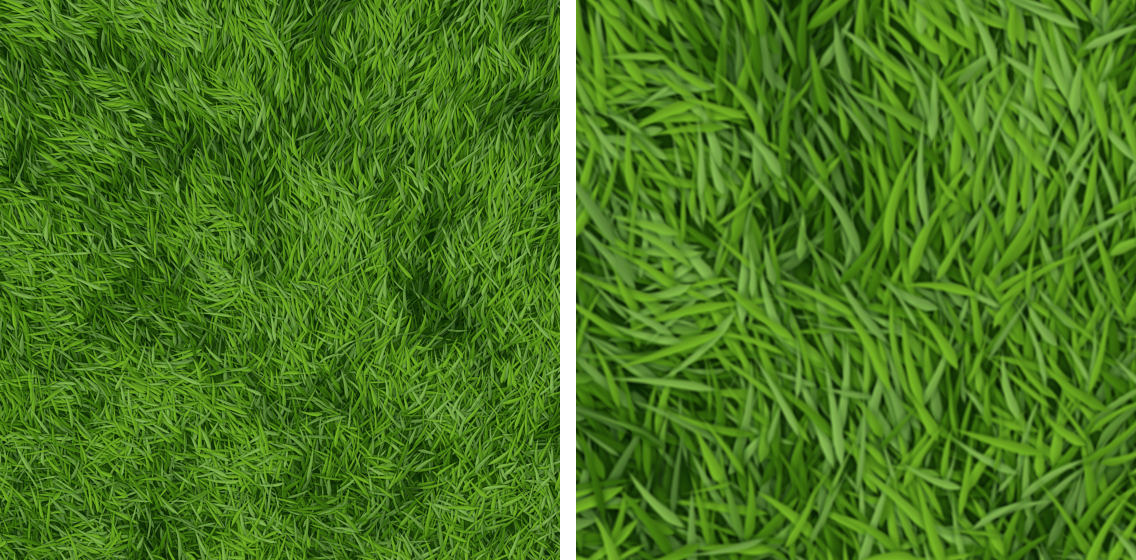
Left: the whole. Right: its middle third, enlarged.
Write a WebGL 2 fragment shader that draws this texture.

```glsl
#version 300 es
precision highp float;

uniform vec2 u_resolution;
out vec4 fragColor;

#define LAYERS 26
#define CELL 0.042
#define HALF_LENGTH 0.039
#define HALF_WIDTH 0.0034
#define BEND 0.36
#define SHADOW_REACH 0.004
#define SHADOW_DEPTH 0.2
#define TUFT_SCALE 14.0
#define PATCH_SCALE 6.0
#define PATCH_CONTRAST 0.55
#define PALE_SHARE 0.42
#define BRIGHTNESS 0.12

vec4 hash4(vec3 p) {
    vec4 q = fract(p.xyzx * vec4(0.1031, 0.1030, 0.0973, 0.1099));
    q += dot(q, q.wzxy + 33.33);
    return fract((q.xxyz + q.yzzw) * q.zywx);
}

float cornerSlope(vec2 cell, vec2 offset) {
    return dot(hash4(vec3(cell, 71.0)).xy * 2.0 - 1.0, offset);
}

float gradientNoise(vec2 p) {
    vec2 i = floor(p), f = p - i;
    vec2 s = f * f * f * (f * (f * 6.0 - 15.0) + 10.0);
    vec2 e = vec2(1.0, 0.0);
    float low = mix(cornerSlope(i, f), cornerSlope(i + e, f - e), s.x);
    float high = mix(cornerSlope(i + e.yx, f - e.yx), cornerSlope(i + 1.0, f - 1.0), s.x);
    return 1.6 * mix(low, high, s.y);
}

// Prevailing growth angle: leaning left on the left, upright at the right
float growthAngle(vec2 p, float tuft, float chance) {
    float lean = mix(2.4, 1.3, smoothstep(0.2, 0.85, p.x + 0.3 * (p.y - 0.5)));
    float spread = mix(2.4, 1.0, smoothstep(0.1, 0.9, p.y));
    return lean + 1.2 * tuft + spread * (chance - 0.5);
}

// Greens from deep shade to sunlit leaf
vec3 leafColor(float tone, float pale) {
    vec3 c = mix(vec3(0.04, 0.17, 0.01), vec3(0.15, 0.32, 0.03), clamp(tone * 3.0, 0.0, 1.0));
    c = mix(c, vec3(0.25, 0.47, 0.05), clamp(tone * 3.0 - 1.0, 0.0, 1.0));
    c = mix(c, vec3(0.40, 0.63, 0.12), clamp(tone * 3.0 - 2.0, 0.0, 1.2));
    vec3 dusty = mix(vec3(0.20, 0.35, 0.12), vec3(0.47, 0.66, 0.29), clamp(tone, 0.0, 1.1));
    return mix(c, dusty, pale);
}

// Lays one blade with its soft shadow over the colour below
vec3 addBlade(vec3 below, vec2 p, vec2 center, vec4 look, float depth, float soft) {
    vec2 d = p - center;
    vec4 shape = fract(look * 17.3 + look.yzwx * 5.7);
    float halfLength = HALF_LENGTH * mix(0.4, 1.0, shape.x);
    if (dot(d, d) > halfLength * halfLength * 1.1) return below;

    float tuft = gradientNoise(center * TUFT_SCALE + 3.0);
    float patchTone = gradientNoise(center * PATCH_SCALE + 40.0);
    float angle = growthAngle(center, tuft, look.z);
    vec2 dir = vec2(cos(angle), sin(angle));

    // Blade frame: along runs from root -1 to tip 1
    float along = dot(d, dir) / halfLength;
    float across = dot(d, vec2(-dir.y, dir.x));
    across -= BEND * (shape.y - 0.5) * (along * along - 0.33) * halfLength;
    float s = clamp(0.5 + 0.5 * along, 0.0, 1.0);
    float taper = smoothstep(0.0, 0.3, s) * pow(1.0 - s, 0.7);
    float width = HALF_WIDTH * mix(0.45, 1.4, shape.z) * taper;

    float edge = abs(across) - width;
    float cover = (1.0 - smoothstep(-soft, soft, edge)) * smoothstep(0.0, soft, width);
    float shade = (1.0 - smoothstep(0.0, SHADOW_REACH, edge)) * min(1.0, 2.0 * taper);

    // Light grows towards the tip, the upper layers and the sunny patches
    float tone = BRIGHTNESS + mix(0.2, 0.95, depth) + 0.55 * (look.w - 0.5);
    tone += 0.35 * (s - 0.5) + PATCH_CONTRAST * patchTone + 0.4 * tuft;
    float pale = smoothstep(1.0 - PALE_SHARE, 1.0 - 0.5 * PALE_SHARE, shape.w);
    vec3 leaf = leafColor(tone, pale);
    leaf *= 1.0 + 0.08 * clamp(across / HALF_WIDTH * 2.0, -1.0, 1.0);

    // Shade keeps more green than red or blue
    vec3 shaded = below * (1.0 - SHADOW_DEPTH * shade * vec3(1.1, 0.8, 1.2));
    return mix(shaded, leaf, cover);
}

void main() {
    vec2 p = gl_FragCoord.xy / u_resolution.y;
    float soft = max(0.0014, 0.7 / u_resolution.y);

    // Shaded ground beneath the blades
    vec3 color = leafColor(0.2 + 0.3 * gradientNoise(p * 45.0), 0.0);

    // Scattered blades, lowest layer first
    for (int layer = 0; layer < LAYERS; layer++) {
        float level = float(layer);
        float depth = (level + 1.0) / float(LAYERS);
        vec2 shift = hash4(vec3(level, 5.0, 9.0)).xy * CELL;
        vec2 home = floor((p + shift) / CELL);
        for (int j = -1; j <= 1; j++) {
            for (int i = -1; i <= 1; i++) {
                vec2 cell = home + vec2(i, j);
                vec4 look = hash4(vec3(cell + 10.0, level * 7.0 + 1.0));
                vec2 center = (cell + look.xy) * CELL - shift;
                color = addBlade(color, p, center, look, depth, soft);
            }
        }
    }
    fragColor = vec4(color, 1.0);
}
```
